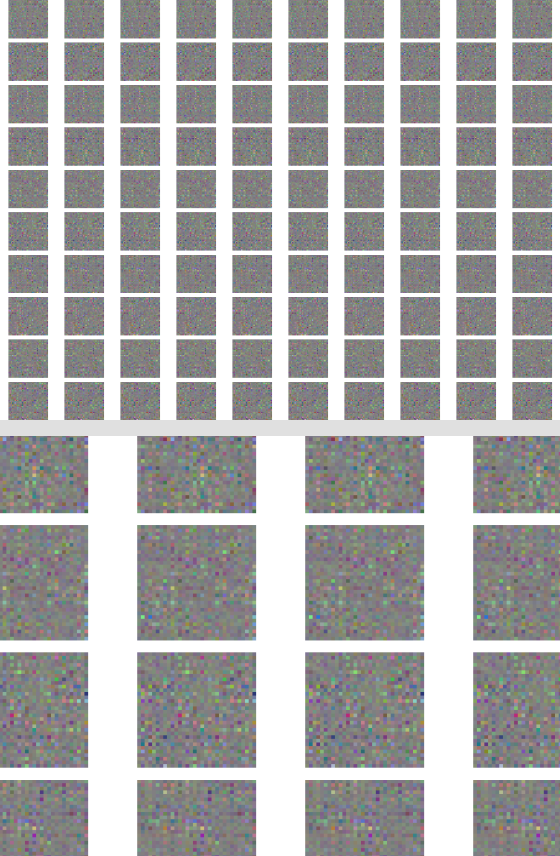
Top: the whole. Bottom: its middle third, enlarged.
Give the GLSL for this pattern, as a WebGL 2 fragment shader.

```glsl
#version 300 es
precision highp float;
// A 10 by 10 sheet of grey swatches on white, each a small grid of coloured grain.
// Grain is hashed per texel on a two-texel lattice, with streaks and gradient-noise
// patches; every row has its own grain, repeated across with slight variation.

#define GRID vec2(10.0, 10.0)       // swatches across and down
#define PITCH vec2(0.1, 0.1010)     // swatch spacing, in canvas fractions
#define SWATCH vec2(0.0708, 0.0916) // swatch size, in canvas fractions
#define MARGIN vec2(0.0150, 0.0)    // left and top offset of the first swatch
#define TEXELS 32.0                 // grain texels along a swatch side
#define GRAIN 0.27                  // strength of coloured dots
#define STREAK 0.04                 // strength of row and column streaks
#define DRIFT 0.012                 // variation between swatches in a row

uniform vec2 u_resolution;
out vec4 outColor;

const vec3 PAPER = vec3(1.0);
const vec3 GREY = vec3(0.5);
const vec3 MAUVE = vec3(0.51, 0.46, 0.52);
const vec3 SAGE = vec3(0.51, 0.54, 0.48);

// Integer hash of a lattice point, giving three values in 0..1.
vec3 hash3(vec3 p) {
    uvec3 v = uvec3(ivec3(p) + 64) * 1664525u + 1013904223u;
    v.x += v.y * v.z; v.y += v.z * v.x; v.z += v.x * v.y;
    v ^= v >> 16u;
    v.x += v.y * v.z; v.y += v.z * v.x; v.z += v.x * v.y;
    return vec3(v >> 8u) / 16777215.0;
}

float cornerSlope(vec2 cell, vec2 offset, float seed) {
    float angle = 6.2832 * hash3(vec3(cell, seed)).x;
    return dot(vec2(cos(angle), sin(angle)), offset);
}

float gradientNoise(vec2 p, float seed) {
    vec2 i = floor(p), f = p - i;
    vec2 w = f * f * f * (f * (f * 6.0 - 15.0) + 10.0);
    vec2 e = vec2(1.0, 0.0);
    float low = mix(cornerSlope(i, f, seed),
                    cornerSlope(i + e, f - e, seed), w.x);
    float high = mix(cornerSlope(i + e.yx, f - e.yx, seed),
                     cornerSlope(i + 1.0, f - 1.0, seed), w.x);
    return mix(low, high, w.y);
}

// Colour of one texel in the swatch at (column, row).
vec3 texelColor(vec2 texel, vec2 swatch) {
    float seed = swatch.y * 7.0;
    vec3 h = hash3(vec3(texel, seed + 1.0));
    vec3 pick = hash3(vec3(texel, seed + 2.0));

    // Dots are strongest where both lattice indices are odd.
    vec2 odd = mod(texel, 2.0);
    float lattice = 0.3 + 0.25 * (odd.x + odd.y) + 0.35 * odd.x * odd.y;
    float patches = clamp(0.85 + 1.1 * gradientNoise(texel / 7.0, seed + 3.0), 0.3, 1.6);
    float contrast = mix(0.9, 1.1, mod(swatch.y, 2.0));
    float strength = lattice * patches * contrast;

    // Quiet base tint.
    vec3 tint = mix(MAUVE, SAGE, step(0.5, pick.x));
    vec3 color = mix(GREY, tint, smoothstep(0.35, 0.6, pick.y));

    // Rare bright and dark dots: cubing keeps most values near grey.
    vec3 s = 2.0 * h - 1.0;
    color += GRAIN * strength * s * s * s;

    // Faint streaks along lattice rows and columns.
    vec3 across = hash3(vec3(texel.y, 40.0, seed + 4.0)) - 0.5;
    vec3 down = hash3(vec3(texel.x, 41.0, seed + 5.0)) - 0.5;
    color += STREAK * (across * odd.y + down * odd.x);

    // Small change from one swatch to the next.
    color += DRIFT * (hash3(vec3(texel, seed + 100.0 + 90.0 * swatch.x)) - 0.5);
    return clamp(color, 0.0, 1.0);
}

// Box-filtered blend of the four nearest texels.
vec3 swatchColor(vec2 local, vec2 swatch, vec2 pixel) {
    vec2 p = local * TEXELS - 0.5;
    vec2 base = floor(p);
    vec2 w = clamp((p - base - 0.5) / min(pixel * TEXELS, 1.0) + 0.5, 0.0, 1.0);
    vec3 sum = vec3(0.0);
    for (int k = 0; k < 4; k++) {
        vec2 corner = vec2(k & 1, k >> 1);
        vec2 weight = mix(1.0 - w, w, corner);
        vec2 texel = clamp(base + corner, 0.0, TEXELS - 1.0);
        sum += weight.x * weight.y * texelColor(texel, swatch);
    }
    return sum;
}

void main() {
    vec2 uv = gl_FragCoord.xy / u_resolution;
    uv.y = 1.0 - uv.y; // rows count from the top

    vec2 p = (uv - MARGIN) / PITCH;
    vec2 swatch = clamp(floor(p), vec2(0.0), GRID - 1.0);
    vec2 local = (p - swatch) * PITCH / SWATCH;
    vec2 pixel = 1.0 / (u_resolution * SWATCH);

    // Smooth coverage of the swatch rectangle.
    vec2 inset = 0.5 - abs(local - 0.5);
    vec2 cover = clamp(inset / pixel + 0.5, 0.0, 1.0);
    vec3 color = mix(PAPER, swatchColor(local, swatch, pixel), cover.x * cover.y);
    outColor = vec4(color, 1.0);
}
```
